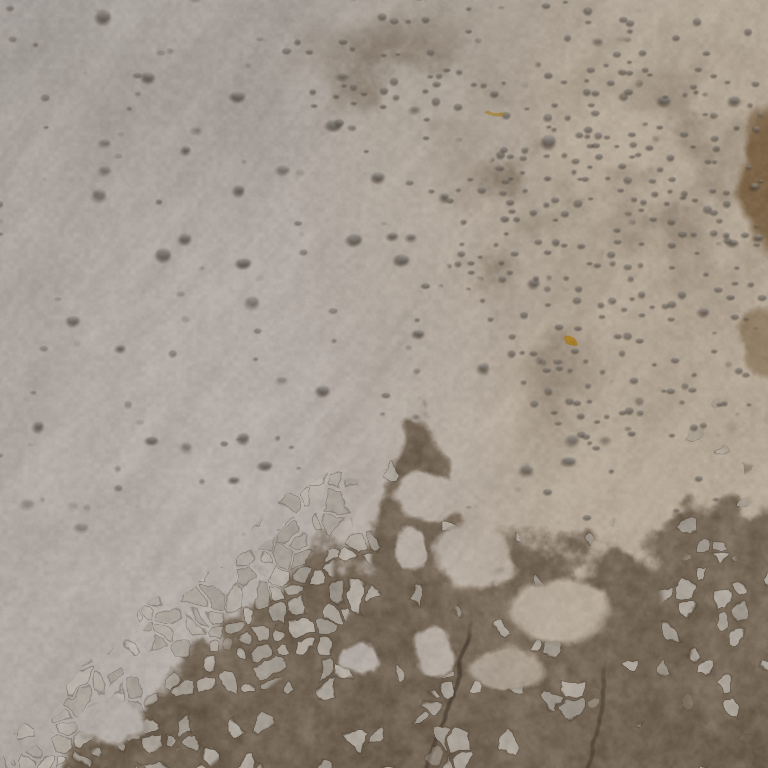
A WebGL 1 fragment shader for this texture:

```glsl
precision highp float;
uniform vec2 u_resolution;

const vec3 COOL_DUST = vec3(0.70, 0.67, 0.65);
const vec3 WARM_DUST = vec3(0.70, 0.65, 0.585);
const vec3 SHADED_DUST = vec3(0.61, 0.59, 0.57);
const vec3 SOIL = vec3(0.43, 0.375, 0.31);
const vec3 WET_SOIL = vec3(0.46, 0.365, 0.25);
const vec3 STONE = vec3(0.69, 0.665, 0.63);
const vec3 PEBBLE = vec3(0.49, 0.47, 0.45);
const vec3 CREVICE = vec3(0.27, 0.23, 0.185);
const vec3 LEAF = vec3(0.64, 0.49, 0.17);
const float STONE_SCALE = 42.0;
const float GRAIN = 0.075;

float hash(vec2 p) { return fract(sin(dot(p, vec2(127.1, 311.7))) * 43758.547); }
vec2 hash2(vec2 p) { return vec2(hash(p), hash(p + 37.3)); }

float noise(vec2 p) {
  vec2 i = floor(p), f = fract(p);
  f = f * f * (3.0 - 2.0 * f);
  return mix(mix(hash(i), hash(i + vec2(1, 0)), f.x),
             mix(hash(i + vec2(0, 1)), hash(i + vec2(1, 1)), f.x), f.y);
}

float fbm(vec2 p) {
  float sum = 0.0, amp = 0.5;
  for (int i = 0; i < 5; i++) {
    sum += amp * noise(p);
    p = mat2(1.6, 1.2, -1.2, 1.6) * p + 11.7;
    amp *= 0.5;
  }
  return sum;
}

// Soft glow and firm ellipse
float spot(vec2 p, float x, float y, float rx, float ry) {
  vec2 d = (p - vec2(x, y)) / vec2(rx, ry);
  return exp(-dot(d, d));
}

float island(vec2 p, float x, float y, float rx, float ry) {
  return 1.0 - smoothstep(0.82, 1.12, length((p - vec2(x, y)) / vec2(rx, ry)));
}

// Angular stones: distance to the border, random value
vec2 cells(vec2 p) {
  vec2 id = floor(p);
  float near = 9.0, next = 9.0;
  for (int i = 0; i < 9; i++) {
    vec2 c = floor(p) + vec2(mod(float(i), 3.0), floor(float(i) / 3.0)) - 1.0;
    float d = length(c + 0.1 + 0.8 * hash2(c) - p);
    if (d < near) { next = near; near = d; id = c; }
    else next = min(next, d);
  }
  return vec2(next - near, hash(id + 5.1));
}

// Loose pebbles, lit from above, each with a shadow
vec3 addPebbles(vec3 col, vec2 p, float chance, float size, float strength) {
  for (int i = 0; i < 9; i++) {
    vec2 c = floor(p) + vec2(mod(float(i), 3.0), floor(float(i) / 3.0)) - 1.0;
    float r = size * (0.5 + 0.6 * hash(c + 9.2));
    float present = strength * smoothstep(0.0, 0.05, chance - hash(c + 3.7));
    vec2 d = p - c - 0.15 - 0.7 * hash2(c);
    d.y *= 1.0 + 0.6 * hash(c + 1.4);
    float shadow = 1.0 - smoothstep(r - 0.1, r + 0.2, length(d + vec2(0.05, 0.13)));
    float cover = 1.0 - smoothstep(r - 0.1, r + 0.1, length(d));
    col = mix(col, CREVICE, 0.55 * present * shadow);
    col = mix(col, PEBBLE + 0.13 * d.y / r, 0.85 * present * cover);
  }
  return col;
}

float crack(vec2 uv, float x, float slope, float top) {
  float path = x + slope * uv.y + 0.03 * (fbm(vec2(uv.y * 14.0, x * 50.0)) - 0.5);
  return (1.0 - smoothstep(0.001, 0.0045, abs(uv.x - path))) * (1.0 - smoothstep(top - 0.04, top, uv.y));
}

void main() {
  vec2 uv = gl_FragCoord.xy / u_resolution;
  float broad = fbm(uv * 6.0) - 0.48, fine = fbm(uv * 55.0 + 4.0) - 0.48;
  vec2 w = uv + 0.035 * (vec2(fbm(uv * 24.0), fbm(uv * 24.0 + 19.0)) - 0.48);
  float streak = fbm(vec2(dot(uv, vec2(0.8, -0.6)) * 45.0, dot(uv, vec2(0.6, 0.8)) * 9.0)) - 0.48;

  // Dry dust, cool to warm
  vec3 col = mix(COOL_DUST, WARM_DUST, smoothstep(0.28, 0.85, uv.x + 0.18 * (uv.y - 0.5) + 0.2 * broad));
  col = mix(col, SHADED_DUST, 0.75 * smoothstep(0.55, 1.35, uv.y + 0.55 * (0.5 - uv.x)));
  col += 0.07 * streak + 0.06 * broad;

  // Brown stains and wet edge
  float stain = spot(uv, 0.69, 0.78, 0.07, 0.06) + spot(uv, 0.63, 0.67, 0.05, 0.06)
    + spot(uv, 0.51, 0.91, 0.1, 0.07) + 0.7 * spot(uv, 0.87, 0.78, 0.11, 0.16) + 0.6 * spot(uv, 0.72, 0.52, 0.05, 0.1);
  stain = min(stain, 1.0);
  col = mix(col, SOIL, 0.65 * stain * smoothstep(0.38, 0.72, fbm(uv * 17.0)));
  col = mix(col, WET_SOIL, 0.9 * max(island(w, 1.01, 0.77, 0.05, 0.1), 0.6 * island(w, 1.0, 0.55, 0.035, 0.05)));

  // Exposed soil with a tongue, broken by pale crust
  float neck = (uv.x - 0.548) / 0.052;
  float top = min(0.8 * uv.x - 0.06, 0.275 + 0.05 * smoothstep(0.75, 0.9, uv.x)) + 0.18 * exp(-neck * neck);
  float soil = smoothstep(-0.012, 0.022, top - uv.y + 0.16 * (fbm(uv * 20.0 + 8.0) - 0.48));
  float crust = max(island(w, 0.563, 0.355, 0.042, 0.031), island(w, 0.612, 0.275, 0.05, 0.042));
  crust = max(crust, max(island(w, 0.727, 0.205, 0.064, 0.043), island(w, 0.567, 0.155, 0.031, 0.03)));
  crust = max(crust, max(0.8 * island(w, 0.665, 0.13, 0.052, 0.026), island(w, 0.465, 0.145, 0.024, 0.022)));
  crust = max(crust, max(island(w, 0.535, 0.285, 0.017, 0.03), island(w, 0.145, 0.06, 0.05, 0.035)));
  soil *= 1.0 - crust;
  col = mix(col, SOIL + 0.16 * fine + 0.1 * broad, 0.93 * soil);

  // Embedded stones, packed along the left slope
  float slope = 0.8 * uv.x + 0.05 - uv.y;
  float band = smoothstep(-0.01, 0.05, slope + 0.08 * broad) * (1.0 - smoothstep(0.38, 0.56, uv.x));
  float density = max(0.72 * band * (1.0 - smoothstep(0.14, 0.36, slope)), 0.24 * soil);
  density = max(density, 0.48 * spot(uv, 0.91, 0.25, 0.1, 0.13));
  vec2 cell = cells(w * STONE_SCALE);
  float inset = 0.1 + 0.32 * fract(cell.y * 17.0);
  float present = smoothstep(0.0, 0.05, density - cell.y) * (1.0 - crust);
  float stone = present * smoothstep(inset - 0.05, inset + 0.09, cell.x);
  col = mix(col, CREVICE, 0.42 * present * smoothstep(inset - 0.16, inset, cell.x) * (1.0 - stone));
  col = mix(col, STONE + 0.1 * (fract(cell.y * 31.0) - 0.6) + 0.08 * fine, 0.88 * stone);

  // Loose pebbles and finer gravel
  float open = (1.0 - soil) * (1.0 - band) * smoothstep(0.18, 0.4, uv.y);
  float gravel = min(stain + 0.5 * spot(uv, 0.83, 0.7, 0.16, 0.35), 1.0);
  col = addPebbles(col, uv * 34.0, open * (0.05 + 0.13 * spot(uv, 0.34, 0.66, 0.24, 0.22)), 0.25, 1.0);
  col = addPebbles(col, uv * 72.0 + 22.3, open * (0.04 + 0.34 * gravel), 0.33, 0.7);

  // Cracks, leaves and grain
  float cracks = max(crack(uv, 0.555, 0.33, 0.2), 0.8 * crack(uv, 0.765, 0.14, 0.15));
  col = mix(col, CREVICE, 0.7 * cracks * (1.0 - stone));
  col = mix(col, LEAF, max(island(w, 0.735, 0.555, 0.008, 0.012), 0.7 * island(w, 0.645, 0.848, 0.014, 0.004)));
  col += GRAIN * (fbm(uv * 150.0) - 0.48);
  gl_FragColor = vec4(clamp(col, 0.0, 1.0), 1.0);
}
```
